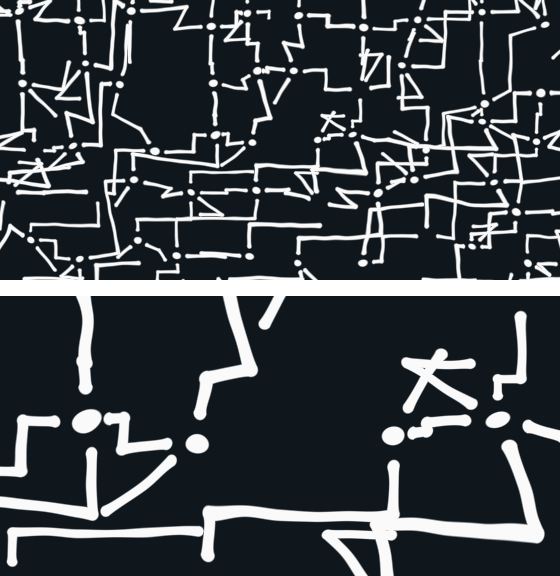
Top: the whole. Bottom: its middle third, enlarged.
Reproduce this pattern procedurally as a Shadertoy shader.

```glsl
// Hand-inked network of bent white strokes and dots on a near-black ground.

vec3 hash(vec2 p) {
    vec3 q = fract((p.xyx + 17.0) * vec3(0.1031, 0.1030, 0.0973));
    q += dot(q, q.yxz + 33.33);
    return fract((q.xxy + q.yzz) * q.zyx);
}

// Smooth two-channel value noise in -0.5..0.5
vec2 noise(vec2 p) {
    vec2 i = floor(p), f = fract(p);
    f = f * f * (3.0 - 2.0 * f);
    vec2 low = mix(hash(i).xy, hash(i + vec2(1, 0)).xy, f.x);
    vec2 high = mix(hash(i + vec2(0, 1)).xy, hash(i + 1.0).xy, f.x);
    return mix(low, high, f.y) - 0.5;
}

// Brush segment, a little fuller towards both ends
float stroke(vec2 p, vec2 a, vec2 b, float width) {
    vec2 ab = b - a;
    float t = clamp(dot(p - a, ab) / max(dot(ab, ab), 1e-4), 0.0, 1.0);
    float swell = pow(abs(2.0 * t - 1.0), 5.0);
    return length(p - a - ab * t) - width * (0.94 + 0.24 * swell);
}

// Moves a stroke end away from its dot
vec2 leaveGap(vec2 dotPos, vec2 toward) {
    vec2 d = toward - dotPos;
    float len = max(length(d), 1e-3);
    return dotPos + d / len * min(0.19, 0.6 * len);
}

// Three-part link from a to b: a square step or a slanted zigzag
float link(vec2 p, vec2 a, vec2 b, vec2 seed) {
    vec3 r = hash(seed), s = hash(seed + 71.3);
    if (s.z > 0.92) return 1e3;
    float width = mix(0.027, 0.039, s.x);
    vec2 bend1, bend2;
    if (r.z < 0.58) {
        float x = mix(a.x, b.x, 0.28 + 0.46 * r.x);
        bend1 = vec2(x, a.y);
        bend2 = vec2(x, b.y);
    } else {
        bend1 = vec2(mix(a.x, b.x, 0.3 + 0.5 * r.x), a.y + 0.5 * (r.y - 0.5));
        bend2 = vec2(mix(a.x, b.x, 0.25 + 0.5 * s.y), b.y + 0.5 * (s.x - 0.5));
    }
    float d = stroke(p, leaveGap(a, bend1), bend1, width);
    d = min(d, stroke(p, bend1, bend2, width));
    // Some links stop short and stay open
    if (s.y < 0.84) d = min(d, stroke(p, bend2, leaveGap(b, bend2), width));
    return d;
}

vec2 node(vec2 cell) {
    return cell + 0.5 + 0.74 * (hash(cell).xy - 0.5);
}

void mainImage(out vec4 fragColor, in vec2 fragCoord) {
    float cells = 5.0;
    float pixel = cells / iResolution.y;
    vec2 p = fragCoord * pixel;

    // Unsteady hand: slow drift plus fine wobble
    p += 0.10 * noise(p * 1.3) + 0.028 * noise(p * 5.0 + 40.0);

    vec2 home = floor(p);
    float d = 1e3;
    for (int y = -2; y <= 1; y++)
    for (int x = -2; x <= 1; x++) {
        vec2 cell = home + vec2(x, y);
        vec2 a = node(cell);
        vec3 r = hash(cell + 203.7);

        // Whole columns and rows may link one step askew
        float rise = step(hash(vec2(cell.x, 91.0)).x, 0.4);
        float lean = step(hash(vec2(137.0, cell.y)).y, 0.4);
        vec2 right = node(cell + vec2(1.0, rise));
        vec2 above = node(cell + vec2(lean, 1.0));
        d = min(d, link(p, a, right, cell + 311.0));
        d = min(d, link(p.yx, a.yx, above.yx, cell + 457.0));

        // Loose slanted spur, sometimes hooked
        if (r.x < 0.4) {
            vec2 side = vec2(r.y < 0.5 ? -1.0 : 1.0, r.z < 0.5 ? -1.0 : 1.0);
            vec2 tip = a + side * vec2(0.3 + 0.3 * fract(r.y * 7.0), 0.3 + 0.3 * fract(r.z * 7.0));
            d = min(d, stroke(p, leaveGap(a, tip), tip, 0.031));
            if (r.x < 0.22) d = min(d, stroke(p, tip, tip - vec2(0.38 * side.x, 0.0), 0.031));
        }

        // Slightly oval dot
        vec2 q = p - a;
        q.x += q.y * (r.y - 0.5) * 0.6;
        if (r.z < 0.93) d = min(d, length(q * vec2(0.92, 1.08)) - mix(0.058, 0.078, r.x));
    }

    float ink = smoothstep(-pixel, pixel, -d);
    vec3 ground = vec3(0.06, 0.09, 0.11);
    vec3 white = vec3(0.98);
    fragColor = vec4(mix(ground, white, ink), 1.0);
}
```
